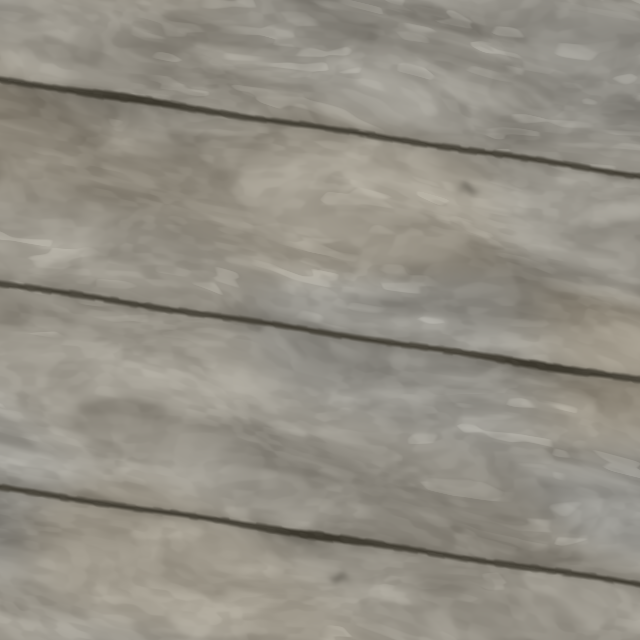
A WebGL 2 fragment shader for this texture:

```glsl
#version 300 es
precision highp float;
// Weathered grey boards, slightly tilted, separated by three dark worn grooves.

uniform vec2 u_resolution;
out vec4 fragColor;

// Layout, in canvas heights
const float PITCH = 0.319;         // vertical spacing of the grooves
const float SLOPE = 0.151;         // fall of the grooves from left to right
const float FIRST_GROOVE = 0.876;  // height of the top groove at the left edge
const float GROOVE_HALF = 0.0042;
const float GROOVE_SOFT = 0.0034;
const float HALO_REACH = 0.008;

// Wear
const float WORN_START = 0.20;     // worn spot of the top groove
const float WORN_STEP = 0.65;      // shift of that spot per groove
const float KNOT_START = 0.83;     // knot of the top board
const float KNOT_STEP = 0.10;

// Colours
const vec3 WOOD_DARK = vec3(0.460, 0.442, 0.405);
const vec3 WOOD_LIGHT = vec3(0.685, 0.670, 0.630);
const vec3 GROOVE_COLOR = vec3(0.230, 0.215, 0.175);
const vec3 STAIN_COLOR = vec3(0.340, 0.325, 0.290);
const vec3 WARM_TINT = vec3(0.014, 0.002, -0.016);

vec3 hash3(vec2 cell) {
    vec3 p = fract(cell.xyx * vec3(0.1031, 0.1030, 0.0973));
    p += dot(p, p.yxz + 33.33);
    return fract((p.xxy + p.yzz) * p.zyx);
}

// Cellular noise: random cell tones blended by distance to their seeds
float cellTone(vec2 p) {
    vec2 cell = floor(p);
    float sum = 0.0, total = 0.0;
    for (int j = -1; j <= 1; j++) {
        for (int i = -1; i <= 1; i++) {
            vec2 id = cell + vec2(i, j);
            vec3 h = hash3(id + 71.0);
            vec2 d = id + 0.15 + 0.7 * h.xy - p;
            float w = exp(-7.0 * dot(d, d));
            sum += w * h.z;
            total += w;
        }
    }
    return sum / total;
}

// Brightness of the wood: broad mottle, long grain, fibres and grit
float woodTone(vec2 p) {
    vec2 q = p + 0.012 * sin(p.yx * vec2(37.0, 11.0) + 2.0 * sin(p * 17.0));
    float tone = 0.54;
    tone += 0.48 * (cellTone(q * vec2(4.0, 8.0)) - 0.5);
    tone += 0.42 * (cellTone(q * vec2(7.0, 27.0) + 13.0) - 0.5);
    tone += 0.30 * (cellTone(q * vec2(19.0, 38.0) + 29.0) - 0.5);
    tone += 0.20 * (cellTone(q * vec2(42.0, 95.0) + 47.0) - 0.5);
    // Short pale scuffs, clustered in patches
    float scuff = smoothstep(0.68, 0.92, cellTone(q * vec2(22.0, 75.0) + 61.0));
    tone += 0.28 * scuff * smoothstep(0.45, 0.75, cellTone(q * 5.0 + 83.0));
    return tone;
}

// One knot per board: broad and faint, or small and dark, in turn
float knotShade(vec2 p, float across) {
    float board = floor(across);
    float odd = mod(board, 2.0);
    float size = mix(0.055, 0.011, odd);
    vec2 center = vec2(KNOT_START + KNOT_STEP * board, 0.28 + 0.53 * odd);
    vec2 d = vec2(p.x - center.x, (across - board - center.y) * PITCH);
    d += 0.2 * size * sin(d.yx * 2.3 / size + board);
    float r = length(d * vec2(0.75, 1.2)) / size;
    float rings = 0.6 + 0.4 * sin(r * 9.0 + 3.0 * cellTone(p * 30.0));
    return exp(-r * r) * mix(0.18 * rings, 0.5, odd);
}

void main() {
    vec2 uv = gl_FragCoord.xy / u_resolution.y;
    float pixel = 1.0 / u_resolution.y;

    // Board coordinates: along the grain, and counted across it
    float level = uv.y + SLOPE * uv.x - FIRST_GROOVE;
    float across = level / PITCH;
    float groove = floor(across + 0.5);
    vec2 grain = vec2(uv.x, level + 2.0);

    // Wood surface with per-board drift
    float boardTone = hash3(vec2(floor(across) + 9.0, 5.0)).x - 0.5;
    float tone = woodTone(grain + vec2(3.7 * floor(across), 0.0));
    tone += 0.06 * boardTone + 0.10 * (0.5 - uv.y);
    vec3 color = mix(WOOD_DARK, WOOD_LIGHT, clamp(tone, -0.1, 1.1));
    color += WARM_TINT * 2.0 * (cellTone(grain * vec2(2.5, 5.0) + 17.0) - 0.5);
    color = mix(color, STAIN_COLOR, knotShade(uv, across));

    // Signed distance to the nearest groove, with a rough edge
    float side = (across - groove) * PITCH / sqrt(1.0 + SLOPE * SLOPE);
    side += 0.0010 * sin(uv.x * 21.0 + groove * 4.0);
    float rough = cellTone(vec2(uv.x * 75.0, level * 110.0)) - 0.5;
    float dist = abs(side) + 0.0024 * rough;

    // Each groove is wider and dirtier around its worn spot
    float spot = fract(WORN_START - WORN_STEP * groove);
    float worn = exp(-pow((uv.x - spot) / 0.085, 2.0));
    float halfWidth = GROOVE_HALF + 0.0022 * worn;
    float smudge = exp(-max(-side, 0.0) / 0.022) * step(side, 0.0);
    smudge *= worn * (0.25 + 0.45 * cellTone(grain * vec2(25.0, 55.0)));
    float halo = 0.45 * exp(-dist / HALO_REACH);
    color = mix(color, STAIN_COLOR, clamp(halo + smudge, 0.0, 0.8));

    float soft = max(GROOVE_SOFT, pixel);
    float line = 1.0 - smoothstep(halfWidth - soft, halfWidth + soft, dist);
    float depth = 0.82 + 0.15 * worn + 0.2 * rough;
    color = mix(color, GROOVE_COLOR, line * clamp(depth, 0.0, 1.0));

    fragColor = vec4(color, 1.0);
}
```
